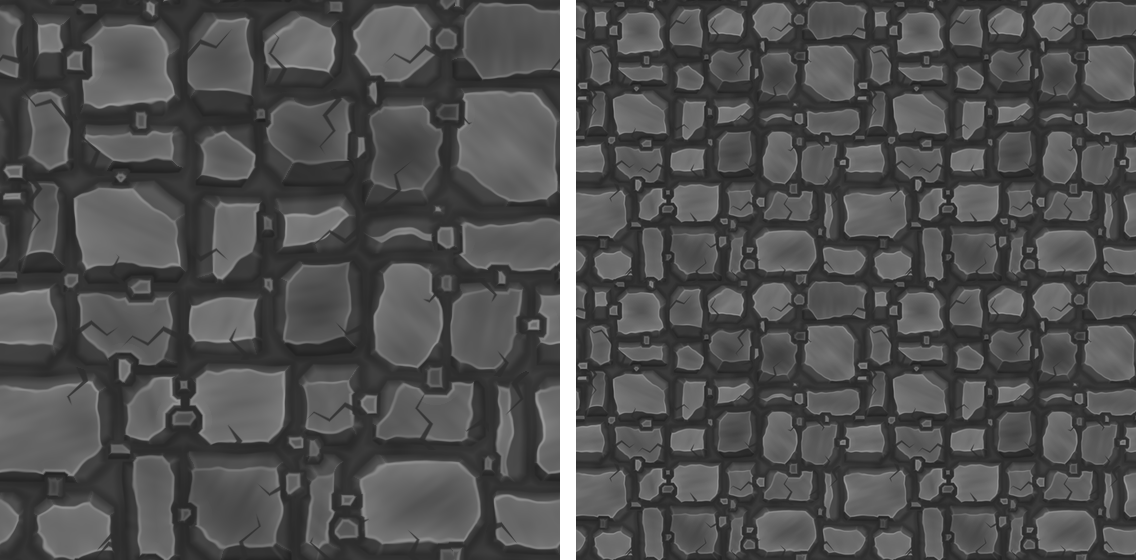
Left, the tile; right, the same tile 2 across and 2 down.
Give the GLSL for this texture, as a Shadertoy shader.

```glsl
const float GRID = 6.0;     // stones across, even
const float JITTER = 0.62;  // spread of the joints
const float JOINT = 0.05;   // half width of a joint
const float BEVEL = 0.15;   // width of chipped sides
const float PEBBLES = 0.5;  // chance of a pebble
const float CRACKS = 0.5;   // chance of a crack
const float GROUND = 0.185;
const float FACE_DARK = 0.285;
const float FACE_LIGHT = 0.405;
const float SIDE = 0.265;
const float QUARTER = 1.5708;

struct Slab { float outer, face, facet, ridge; };

float hash(vec2 c, float seed) {
  vec3 a = fract(vec3(c, seed) * vec3(0.1031, 0.1030, 0.0973));
  a += dot(a, a.yzx + 33.33);
  return fract((a.x + a.y) * a.z);
}

float wrapNoise(vec2 p, float seed, float period) {
  vec2 i = floor(p), f = p - i;
  f *= f * (3.0 - 2.0 * f);
  vec2 a = mod(i, period), b = mod(i + 1.0, period);
  return mix(mix(hash(a, seed), hash(vec2(b.x, a.y), seed), f.x),
             mix(hash(vec2(a.x, b.y), seed), hash(b, seed), f.x), f.y);
}

float noise(vec2 p, float seed) { return wrapNoise(p, seed, 64.0); }

float shiftAt(vec2 v) { return JITTER * (hash(mod(v, GRID), 3.0) - 0.5); }

bool isOdd(vec2 v) { return mod(v.x + v.y, 2.0) > 0.5; }

// Eight half planes give the outline and the inset face
Slab slab(vec2 q, vec2 h, float seed, float bevel) {
  Slab s = Slab(-9.0, -9.0, 0.0, 0.0);
  float second = -9.0;
  vec2 bend = vec2(noise(q * 3.0, seed), noise(q * 3.0 + 17.0, seed)) - 0.5;
  vec2 chip = vec2(noise(q * 9.0, seed), noise(q * 9.0 + 31.0, seed)) - 0.5;
  vec2 rough = q + bevel * (0.8 * bend + 0.25 * chip);
  for (int k = 0; k < 8; k++) {
    float n = float(k);
    bool corner = k % 2 == 1;
    float r1 = hash(vec2(n, 1), seed), r2 = hash(vec2(n, 2), seed);
    float r3 = hash(vec2(n, 3), seed);
    float angle = (n + (corner ? 0.5 : 0.09) * (r1 - 0.5)) * 0.5 * QUARTER;
    vec2 dir = vec2(cos(angle), sin(angle));
    float reach = corner ? dot(h, abs(dir)) - 0.4 * min(h.x, h.y) * r3
                         : (k % 4 == 0 ? h.x : h.y);
    float inset = bevel * (0.2 + 1.1 * r2 * r2) * (dir.y < -0.5 ? 1.4 : 1.0);
    s.outer = max(s.outer, dot(q + 0.25 * bevel * bend, dir) - reach);
    float f = dot(rough, dir) - reach + inset;
    second = max(second, min(f, s.face));
    if (f > s.face) {
      s.face = f;
      s.facet = SIDE + 0.04 * dir.y + 0.08 * (r3 - 0.5);
    }
  }
  s.ridge = smoothstep(0.03, 0.0, s.face - second);
  return s;
}

// Tapered zigzags that start at a side
float cracks(vec2 q, vec2 h, float seed, float soft) {
  float mask = 0.0;
  for (int k = 0; k < 2; k++) {
    vec2 c = vec2(k, 9);
    float angle = floor(4.0 * hash(c, seed)) * QUARTER;
    vec2 dir = vec2(cos(angle), sin(angle)), side = vec2(-dir.y, dir.x);
    float size = hash(c + 11.0, seed), len = mix(0.2, 0.65, size * size);
    float depth = dot(h, abs(dir)) - dot(q, dir);
    float start = (hash(c + 22.0, seed) - 0.5) * 1.3 * dot(h, abs(side));
    float zigzag = 0.25 * abs(fract(depth * 3.0 + size * 7.0) - 0.5);
    float slant = (hash(c + 33.0, seed) - 0.5) * depth;
    float off = abs(dot(q, side) - start + slant + zigzag);
    float line = smoothstep(soft, -soft, off - 0.035 * (1.0 - depth / len));
    line *= 1.0 - smoothstep(len * 0.8, len, depth);
    mask = max(mask, line * step(hash(c + 44.0, seed), CRACKS));
  }
  return mask;
}

// Brushed face, lit rim and faceted sides
float paint(float ground, Slab s, vec2 q, float seed, float base, float soft) {
  float angle = 2.0 * QUARTER * hash(vec2(5), seed);
  vec2 along = vec2(cos(angle), sin(angle));
  vec2 r = vec2(dot(q, along), dot(q, vec2(-along.y, along.x)));
  float strokes = 0.6 * noise(r * vec2(1.5, 5), seed) + 0.4 * noise(r * vec2(4, 13), seed) - 0.5;
  float cloud = noise(q * 2.0 + 40.0, seed) - 0.5;
  float face = base + 0.11 * cloud + 0.07 * strokes + 0.06 * exp(min(s.face, 0.0) / 0.13);
  float side = s.facet + 0.06 * strokes + 0.05 * s.ridge;
  side *= 1.0 - 0.28 * smoothstep(-0.09, 0.0, s.outer);
  float rim = 1.0 - smoothstep(0.0, 0.028, abs(s.face + 0.014));
  float tone = mix(side, face, smoothstep(soft, -soft, s.face));
  tone += rim * (0.01 + 0.12 * noise(q * 4.0 + 9.0, seed));
  return mix(ground, tone, smoothstep(soft, -soft, s.outer));
}

void mainImage(out vec4 fragColor, in vec2 fragCoord) {
  vec2 p = fragCoord / iResolution.xy * GRID, cell = floor(p);
  float soft = max(0.013, 1.2 * GRID / iResolution.y), seedP = 0.0, seedS = 0.0;
  Slab pebble = Slab(9.0, 9.0, 0.0, 0.0), stone = pebble;
  vec2 qP = vec2(0), qS = qP, hS = vec2(1);
  // Pebbles along the joints
  for (int n = 0; n < 32; n++) {
    vec2 v = cell + vec2(n % 4, n / 4 % 4) - 1.0, w = mod(v, GRID);
    float seed = 101.0 + w.x + GRID * w.y + 40.0 * float(n / 16);
    vec2 shift = vec2(shiftAt(v), 1.3 * (hash(vec2(1), seed) - 0.5));
    vec2 q = p - v - (isOdd(v) ? shift.yx : shift);
    if (hash(vec2(2), seed) > PEBBLES || dot(q, q) > 0.09) continue;
    vec2 h = 0.06 + 0.08 * vec2(hash(vec2(3), seed), hash(vec2(4), seed));
    Slab s = slab(q, h, seed, 0.045);
    if (s.outer < pebble.outer) { pebble = s; qP = q; seedP = seed; }
  }
  // Nearest of the interlocking stones
  for (int n = 0; n < 9; n++) {
    vec2 c = cell + vec2(n % 3, n / 3) - 1.0, w = mod(c, GRID);
    float a = shiftAt(c), b = shiftAt(c + vec2(1, 0));
    float d = shiftAt(c + vec2(0, 1)), e = shiftAt(c + 1.0);
    vec2 low = isOdd(c) ? vec2(d, a) : vec2(a, b);
    vec2 high = 1.0 + (isOdd(c) ? vec2(b, e) : vec2(e, d));
    vec2 q = p - c - 0.5 * (low + high), h = 0.5 * (high - low) - JOINT;
    if (any(greaterThan(abs(q) - h, vec2(0.3)))) continue;
    float seed = 11.0 + w.x + GRID * w.y;
    Slab s = slab(q, h, seed, BEVEL);
    if (s.outer < stone.outer) { stone = s; qS = q; hS = h; seedS = seed; }
  }
  stone.outer = max(stone.outer, 0.03 - pebble.outer);
  stone.face = max(stone.face, 0.06 - pebble.outer);
  // Layers from the ground up
  float tone = GROUND + 0.05 * (wrapNoise(p * 4.0, 7.0, GRID * 4.0) - 0.5);
  tone += 0.04 * smoothstep(0.02, 0.12, min(stone.outer, pebble.outer));
  float base = mix(FACE_DARK, FACE_LIGHT, sqrt(hash(vec2(6), seedS)));
  tone = paint(tone, stone, qS, seedS, base, soft);
  tone = mix(tone, 0.18, 0.85 * cracks(qS, hS, seedS, soft));
  base = mix(0.26, 0.36, hash(vec2(6), seedP));
  tone = paint(tone, pebble, qP, seedP, base, soft);
  fragColor = vec4(vec3(tone), 1);
}
```
